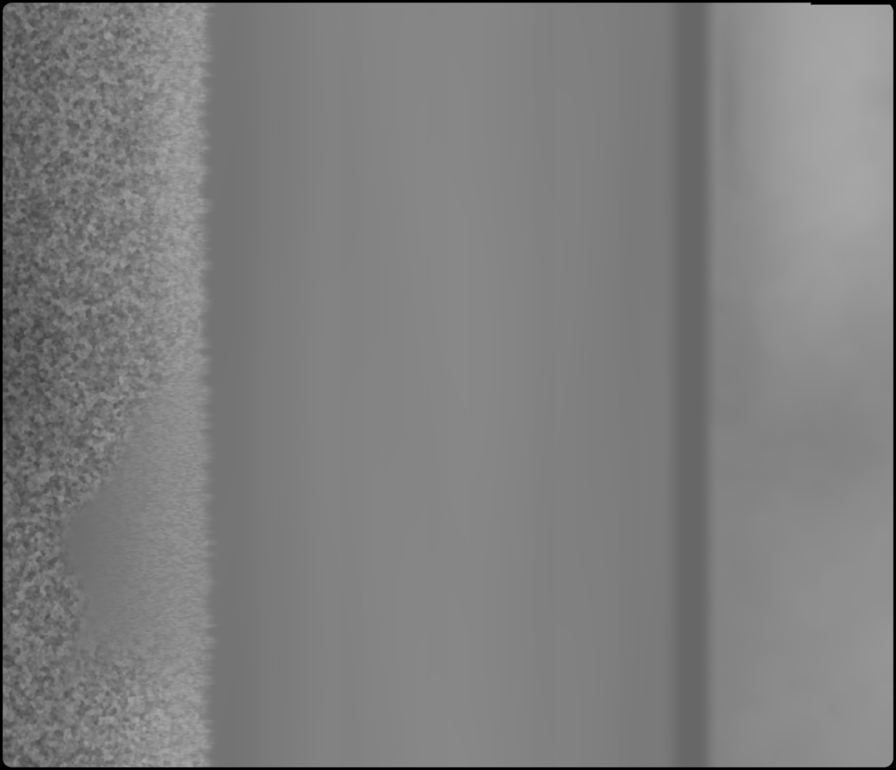
Give the GLSL for this texture, as a Shadertoy shader.

```glsl
// Grey vertical bands: speckled left strip, smooth centre, dark seam and cloudy right side
float hash(vec2 p) {
    p = fract(p * vec2(0.1031, 0.1137));
    p += dot(p, p.yx + 33.33);
    return fract((p.x + p.y) * p.x * 17.3);
}

// Cellular noise: each cell spreads its own brightness around a jittered centre
float flecks(vec2 p) {
    vec2 cell = floor(p);
    float sum = 0.0, weight = 0.0;
    for (int j = -1; j <= 1; j++)
    for (int i = -1; i <= 1; i++) {
        vec2 c = cell + vec2(i, j);
        vec2 d = c + vec2(hash(c + 11.0), hash(c + 47.0)) - p;
        float w = exp(-5.0 * dot(d, d));
        sum += w * hash(c + 83.0);
        weight += w;
    }
    return sum / weight - 0.5;
}

float blob(vec2 p, vec2 centre, vec2 size) {
    vec2 d = (p - centre) / size;
    return exp(-dot(d, d));
}

float leftStrip(vec2 uv, vec2 p) {
    float tone = mix(0.385, 0.475, smoothstep(0.0, 0.13, uv.x));
    tone += 0.065 * smoothstep(0.12, 0.21, uv.x);
    tone += 0.05 * blob(uv, vec2(0.205, 0.82), vec2(0.03, 0.28));
    tone -= 0.05 * blob(uv, vec2(0.02, 0.52), vec2(0.07, 0.13));
    tone += 0.04 * blob(uv, vec2(0.02, 0.2), vec2(0.06, 0.22));
    tone += 0.05 * blob(uv, vec2(0.18, 0.04), vec2(0.07, 0.08));
    tone -= 0.03 * blob(uv, vec2(0.09, 0.3), vec2(0.04, 0.12));

    // The lower inner patch is worn smooth
    float wornEdge = 0.075 + 0.13 * smoothstep(0.3, 0.56, uv.y) + 0.012 * sin(uv.y * 37.0);
    float worn = smoothstep(-0.015, 0.025, uv.x - wornEdge)
               * smoothstep(0.08, 0.22, uv.y) * (1.0 - smoothstep(0.48, 0.6, uv.y));
    float rough = flecks(p * 155.0) + 0.6 * flecks(p * 270.0 + 31.0);
    float grain = flecks(p * vec2(200.0, 390.0) + 7.0);
    float coarse = (1.0 - worn) * (1.0 - 0.55 * smoothstep(0.12, 0.22, uv.x));
    return tone + 0.17 * rough * coarse + 0.065 * grain * smoothstep(0.06, 0.2, uv.x);
}

float centreBand(vec2 uv) {
    float tone = 0.455 + 0.025 * smoothstep(0.26, 0.31, uv.x);
    tone += 0.03 * smoothstep(0.3, 0.37, uv.x) + 0.018 * smoothstep(0.36, 0.51, uv.x);
    tone -= 0.025 * smoothstep(0.52, 0.63, uv.x) + 0.025 * smoothstep(0.62, 0.74, uv.x);
    // Faint vertical steps and slow drift
    tone += 0.006 * (hash(vec2(floor(uv.x * 42.0), 5.0)) - 0.5);
    return tone + 0.003 * sin(uv.y * 9.0 + 3.0 * sin(uv.x * 14.0));
}

float rightSide(vec2 uv, vec2 p) {
    float tone = 0.515 + 0.035 * smoothstep(0.8, 0.9, uv.x);
    tone += 0.09 * blob(uv, vec2(0.94, 0.93), vec2(0.11, 0.22));
    tone += 0.05 * blob(uv, vec2(0.96, 0.7), vec2(0.1, 0.14));
    tone -= 0.045 * blob(uv, vec2(0.93, 0.43), vec2(0.1, 0.12));
    tone += 0.03 * blob(uv, vec2(1.0, 0.2), vec2(0.08, 0.2));
    tone -= 0.03 * blob(uv, vec2(1.0, 0.875), vec2(0.03, 0.03));
    tone -= 0.035 * blob(uv, vec2(0.815, 0.86), vec2(0.012, 0.08));
    return tone + 0.022 * flecks(p * 13.0) + 0.01 * flecks(p * 42.0);
}

void mainImage(out vec4 fragColor, in vec2 fragCoord) {
    vec2 uv = fragCoord / iResolution.xy;
    vec2 p = fragCoord / iResolution.y;
    float px = 1.0 / iResolution.y;

    float leftEdge = 0.23 + 0.012 * flecks(vec2(3.0, p.y * 170.0)) + 0.003 * sin(uv.y * 7.0);
    float tone = mix(leftStrip(uv, p), centreBand(uv), smoothstep(-0.009, 0.01, uv.x - leftEdge));
    tone = mix(tone, 0.405, smoothstep(0.738, 0.765, uv.x));
    tone = mix(tone, rightSide(uv, p), smoothstep(0.78, 0.803, uv.x));

    // Thin black frame with rounded corners and a notch at the upper right
    vec2 halfSize = 0.5 * vec2(iResolution.x / iResolution.y, 1.0);
    vec2 q = abs(p - halfSize) - halfSize + 0.0035 + 0.012;
    float frame = length(max(q, 0.0)) + min(max(q.x, q.y), 0.0) - 0.012;
    float notch = min(uv.x - 0.905, uv.y - 0.994);
    tone *= 1.0 - smoothstep(-px, px, max(frame, notch));

    fragColor = vec4(vec3(tone), 1.0);
}
```
